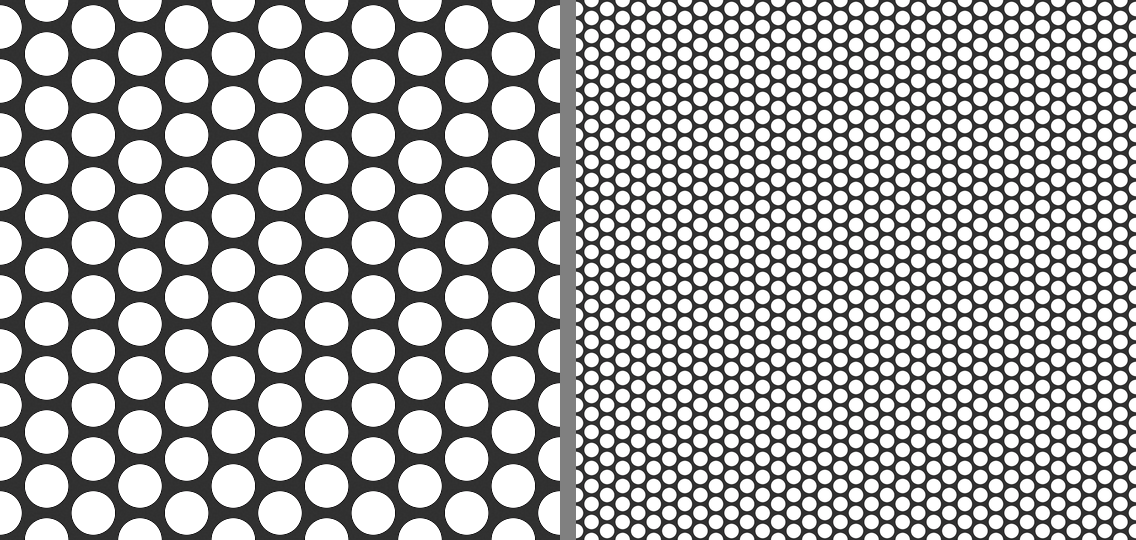
Left, the tile; right, the same tile 3 across and 3 down.
A Shadertoy shader for this pattern:

```glsl
// Dark sheet perforated by staggered rows of round white holes, tiling on all sides.

const vec2 REPEATS = vec2(12.0, 10.0); // staggered columns, holes per column

vec2 hashGradient(vec2 cell, vec2 period) {
    cell = mod(cell, period);
    vec3 h = fract(cell.xyx * vec3(0.1031, 0.1030, 0.0973));
    h += dot(h, h.yzx + 33.33);
    float angle = 6.2832 * fract((h.x + h.y) * h.z);
    return vec2(cos(angle), sin(angle));
}

// Gradient noise that wraps after a whole number of cells
float wrappedNoise(vec2 p, vec2 period) {
    vec2 i = floor(p), f = fract(p);
    vec2 u = f * f * f * (f * (f * 6.0 - 15.0) + 10.0);
    vec2 e = vec2(1.0, 0.0);
    float a = dot(hashGradient(i, period), f);
    float b = dot(hashGradient(i + e.xy, period), f - e.xy);
    float c = dot(hashGradient(i + e.yx, period), f - e.yx);
    float d = dot(hashGradient(i + e.xx, period), f - e.xx);
    return mix(mix(a, b, u.x), mix(c, d, u.x), u.y);
}

// Signed distance to the nearest hole, in units of the row pitch
float holeDistance(vec2 uv) {
    vec2 grid = uv * REPEATS;
    float column = floor(grid.x + 0.5);
    grid.y += 0.5 * mod(column + 1.0, 2.0);
    vec2 offset = vec2(grid.x - column, grid.y - floor(grid.y + 0.5));
    offset.x *= iResolution.x / iResolution.y * REPEATS.y / REPEATS.x;
    return length(offset) - 0.403;
}

void mainImage(out vec4 fragColor, in vec2 fragCoord) {
    vec2 uv = fragCoord / iResolution.xy;
    float dist = holeDistance(uv);
    float pixel = REPEATS.y / iResolution.y;

    // Sheet with faint grain
    vec2 grainCells = vec2(240.0, 232.0);
    vec3 color = vec3(0.19) + 0.012 * wrappedNoise(uv * grainCells, grainCells);

    // Thin dark rim around each hole
    color = mix(vec3(0.05, 0.045, 0.05), color, smoothstep(0.004, 0.02, dist));

    // White hole with a smoothed edge
    float hole = clamp(0.5 - dist / (0.8 * pixel), 0.0, 1.0);
    fragColor = vec4(mix(color, vec3(1.0), hole), 1.0);
}
```
